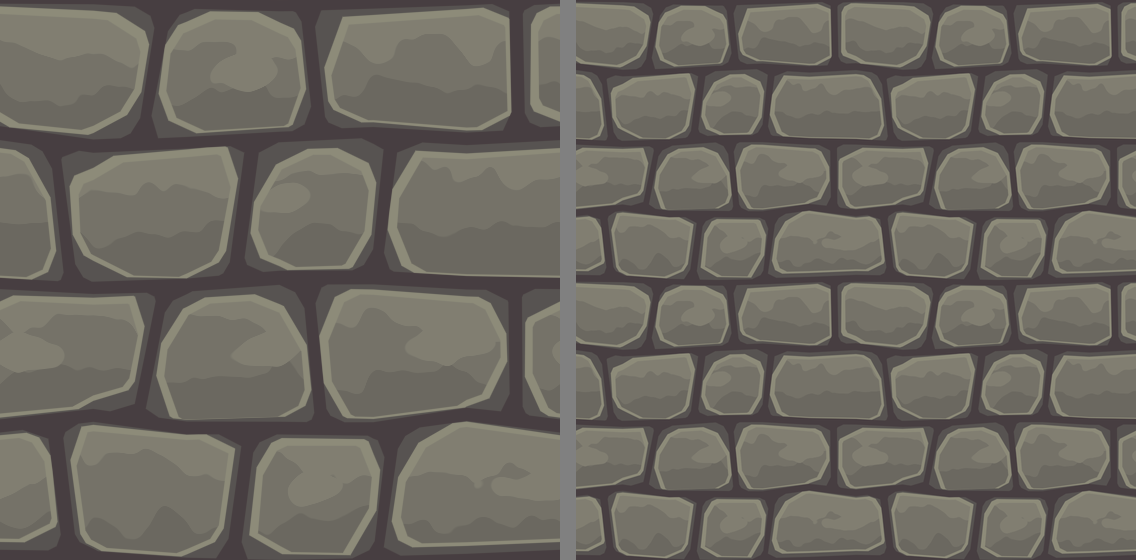
Left: one tile. Right: repeated 2 by 2.
Write a WebGL 2 fragment shader that draws this texture.

```glsl
#version 300 es
precision highp float;
uniform vec2 u_resolution;
out vec4 fragColor;

const float ROWS = 4.0;
const float KNOTS = 6.0;
const vec3 MORTAR = vec3(0.28, 0.242, 0.253);
const vec3 RIM = vec3(0.34, 0.327, 0.317);
const vec3 BEVEL = vec3(0.552, 0.545, 0.473);
const vec3 LIGHT = vec3(0.505, 0.495, 0.445);
const vec3 STONE = vec3(0.457, 0.447, 0.408);
const vec3 SHADE = vec3(0.42, 0.408, 0.375);

vec4 rand4(vec2 id, float seed) {
  vec4 p = fract(vec4(id.xyx + 7.3, seed + 2.7) * vec4(0.1031, 0.1030, 0.0973, 0.1099));
  p += dot(p, p.wzxy + 33.33);
  return fract((p.xxyz + p.yzzw) * p.zywx);
}

float noise(vec2 p, float seed) {
  vec2 i = floor(p), f = fract(p);
  f = f * f * (3.0 - 2.0 * f);
  float low = mix(rand4(i, seed).x, rand4(i + vec2(1, 0), seed).x, f.x);
  float high = mix(rand4(i + vec2(0, 1), seed).x, rand4(i + 1.0, seed).x, f.x);
  return mix(low, high, f.y);
}

float min4(vec4 v) { return min(min(v.x, v.y), min(v.z, v.w)); }

float fill(float d, float soft) { return smoothstep(-soft, soft, d); }

// Crooked bed joint below row i, wrapping in both directions
float bedJoint(float x, float i) {
  float k = floor(x * KNOTS), row = mod(i, ROWS);
  float a = rand4(vec2(mod(k, KNOTS), row), 9.0).x;
  float b = rand4(vec2(mod(k + 1.0, KNOTS), row), 9.0).x;
  return i / ROWS + 0.03 * (mix(a, b, fract(x * KNOTS)) - 0.5);
}

// Faceted block; side holds distances to left, right, bottom and top
float slab(vec4 side, vec2 at, vec2 id, vec2 inset, float cut, float seed) {
  vec4 skew = mix(rand4(id, seed), rand4(id, seed + 1.0), at.yyxx);
  side -= mix(vec4(inset.x), vec4(inset.y), skew);
  vec4 steep = 0.9 * side.xyxy + 0.44 * side.zzww;
  vec4 flatter = 0.44 * side.xyxy + 0.9 * side.zzww;
  steep -= cut * (0.15 + 0.4 * rand4(id, seed + 2.0));
  flatter -= cut * (0.15 + 0.4 * rand4(id, seed + 3.0));
  return min(min4(side), min(min4(steep), min4(flatter)));
}

// Painted tones of a stone: light crown, shaded foot, worn patch
vec3 faceColor(vec2 at, vec2 local, vec2 id, float soft) {
  float seed = id.x * 5.0 + id.y * 19.0 + 3.0;
  vec4 r = rand4(id, 41.0), q = rand4(id, 47.0);
  float broad = noise(local * vec2(17.0, 12.0), seed) - 0.5;
  float fine = noise(local * vec2(38.0, 30.0), seed + 1.0) - 0.5;
  float wobble = 0.28 * broad + 0.1 * fine;
  float slope = at.x - 0.5;
  float foot = 0.27 + 0.1 * r.x + 0.25 * (r.y - 0.5) * slope + wobble - at.y;
  float crown = at.y - 0.7 + 0.1 * r.z + 0.35 * (r.w - 0.4) * slope + wobble;
  vec2 away = at - vec2(0.3 + 0.4 * q.x, 0.42 + 0.16 * q.y);
  away.y -= away.x * (q.z - 0.3) * 0.6;
  float patchy = 0.19 - length(away * vec2(0.9, 1.6)) + 0.7 * wobble;
  patchy -= step(q.w, 0.45);
  vec3 color = mix(STONE, SHADE, fill(foot, soft));
  return mix(color, LIGHT, fill(max(crown, patchy), soft));
}

void main() {
  vec2 uv = gl_FragCoord.xy / u_resolution;
  float soft = 0.8 / min(u_resolution.x, u_resolution.y);

  // Find the course
  float course = floor(uv.y * ROWS);
  if (uv.y < bedJoint(uv.x, course)) course -= 1.0;
  else if (uv.y >= bedJoint(uv.x, course + 1.0)) course += 1.0;
  float below = uv.y - bedJoint(uv.x, course);
  float above = bedJoint(uv.x, course + 1.0) - uv.y;
  float row = mod(course, ROWS);
  float rise = below / (below + above);

  // Find the stone between two leaning joints
  bool odd = mod(row, 2.0) > 0.5;
  vec3 joints = odd ? vec3(0.27, 0.555, 0.91) : vec3(0.11, 0.437, 0.694);
  vec3 leans = odd ? vec3(0.045, -0.025, -0.005) : vec3(-0.03, 0.035, 0.03);
  float left = 1.0, right = 1.0, column = 0.0;
  for (int k = 0; k < 3; k++) {
    float jitter = 0.03 * (rand4(vec2(k, row), 5.0).y - 0.5);
    float joint = joints[k] + jitter + leans[k] * (rise - 0.5);
    float gap = fract(uv.x - joint);
    if (gap < left) { left = gap; column = float(k); }
    right = min(right, fract(joint - uv.x));
  }
  vec2 id = vec2(column, row);
  vec2 at = vec2(left / (left + right), rise);
  vec4 side = vec4(left, right, below, above);

  // Nested outlines: rim, stone, and face inside an uneven bevel
  float rim = slab(side, at, id, vec2(0.008, 0.014), 0.035, 11.0);
  vec2 inset = vec2(0.008, 0.028);
  float stone = min(rim, slab(side, at, id, inset, 0.075, 21.0));
  vec4 taper = mix(rand4(id, 31.0), rand4(id, 33.0), at.yyxx);
  vec4 bevel = vec4(0.008, 0.005, 0.0, 0.006) + 0.01 * taper;
  float face = min(stone, slab(side - bevel, at, id, inset, 0.075, 21.0));

  vec3 color = mix(MORTAR, RIM, fill(rim, soft));
  color = mix(color, BEVEL, fill(stone, soft));
  vec3 tones = faceColor(at, vec2(left, below), id, soft * ROWS);
  color = mix(color, tones, fill(face, soft));
  fragColor = vec4(color, 1.0);
}
```
